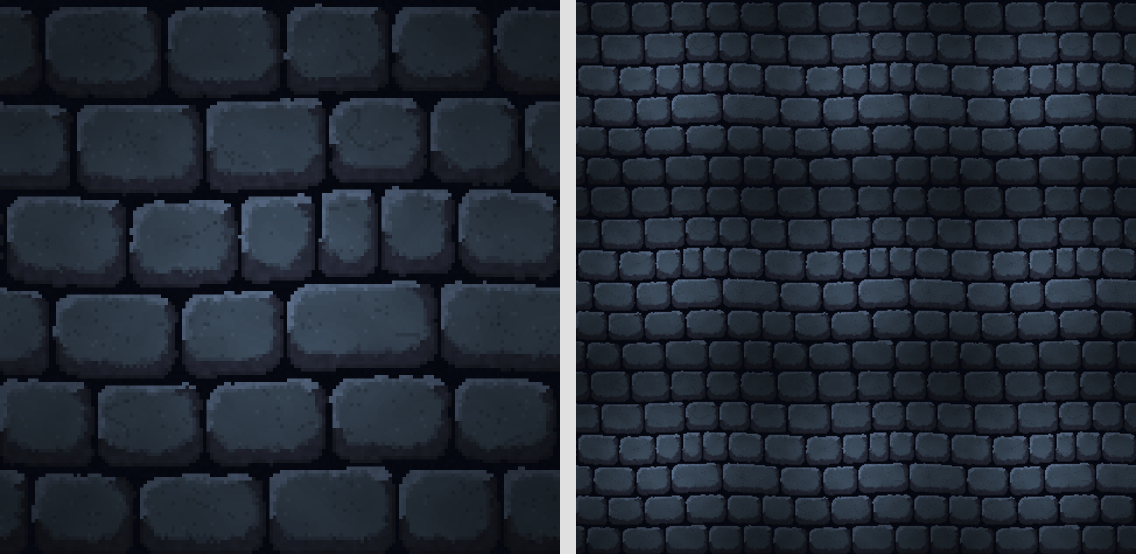
Left, the tile; right, the same tile 3 across and 3 down.
A Shadertoy shader for this texture:

```glsl
// Tiling wall of six courses of rounded, worn blue-grey stones in chunky pixel style.
#define CELLS vec2(160.0, 158.0)
#define COURSES 6
#define GAP vec2(0.0085, 0.0095)
#define BOW 0.012
#define FACE vec3(0.235, 0.295, 0.36)
#define LIGHT vec3(0.345, 0.415, 0.52)
#define SHADE vec3(0.15, 0.165, 0.22)
#define MORTAR vec3(0.022, 0.03, 0.065)
#define EDGE_LIGHT vec2(0.65, 0.60)

const float PI = 3.14159;
const float TAU = 6.28318;

// Per course, from the top: stone count, phase, spacing swing, swing angle
const vec4 LAYOUT[COURSES] = vec4[COURSES](
    vec4(5.0, 0.091, 0.016, -1.10), vec4(5.0, 0.156, 0.030, -0.95),
    vec4(6.0, 0.037, 0.056, -0.56), vec4(4.0, 0.051, 0.046, 1.15),
    vec4(5.0, 0.185, 0.023, -2.42), vec4(5.0, 0.076, 0.034, -2.48));

vec2 hash2(vec2 p) {
    vec3 q = fract(p.xyx * vec3(0.1031, 0.1030, 0.0973));
    q += dot(q, q.yzx + 33.33);
    return fract((q.xx + q.yz) * q.zy);
}

float corner(vec2 cell, vec2 f, vec2 o, vec2 period) {
    float a = TAU * hash2(mod(cell + o, period) + period).x;
    return dot(vec2(cos(a), sin(a)), f - o);
}

// Gradient noise that wraps over the canvas, roughly -1 to 1
float noise(vec2 uv, vec2 period) {
    vec2 p = uv * period, i = floor(p), f = p - i;
    vec2 u = f * f * f * (f * (f * 6.0 - 15.0) + 10.0);
    float low = mix(corner(i, f, vec2(0, 0), period), corner(i, f, vec2(1, 0), period), u.x);
    float high = mix(corner(i, f, vec2(0, 1), period), corner(i, f, vec2(1, 1), period), u.x);
    return 1.4 * mix(low, high, u.y);
}

float roundBox(vec2 p, vec2 halfSize, float radius) {
    radius = min(radius, min(halfSize.x, halfSize.y));
    vec2 q = abs(p) - halfSize + radius;
    return length(max(q, 0.0)) + min(max(q.x, q.y), 0.0) - radius;
}

// Height of a bed joint, measured down from the top
float bedJoint(float k, float x) {
    float t = k / float(COURSES);
    return t + sin(PI * t) * (0.007 + BOW * sin(TAU * x));
}

// Position of an upright joint along its course
float sideJoint(vec4 row, float i) {
    float a = i / row.x;
    return row.y + a + row.z * sin(TAU * a + row.w);
}

vec3 wall(vec2 uv) {
    vec2 cell = mod(floor(uv * CELLS), CELLS);
    uv = (cell + 0.5) / CELLS;
    vec2 grain = hash2(cell + 7.0);

    // Find the course and the stone
    float down = fract(1.0 - uv.y - 0.005);
    int course = 0;
    for (int k = 1; k < COURSES; k++)
        if (down > bedJoint(float(k), uv.x)) course = k;
    vec4 row = LAYOUT[course];
    float along = fract(uv.x - row.y) + row.y;
    float stone = -1.0;
    for (int k = 0; k < 8; k++)
        if (along >= sideJoint(row, float(k))) stone = float(k);
    vec2 id = hash2(vec2(mod(stone + row.x, row.x), course) + 3.0);

    // Stone outline, with its own top height and corner radius
    vec2 lo = vec2(sideJoint(row, stone), bedJoint(float(course), uv.x) + 0.008 * id.x);
    vec2 hi = vec2(sideJoint(row, stone + 1.0), bedJoint(float(course) + 1.0, uv.x));
    vec2 halfSize = 0.5 * (hi - lo - GAP);
    vec2 p = vec2(along, down) - 0.5 * (lo + hi);
    p.y = -p.y;
    float rough = noise(uv, vec2(34.0));
    float fine = noise(uv, vec2(61.0));
    float outline = roundBox(p, halfSize, 0.024 + 0.018 * id.y) + 0.003 * rough;

    // Raised face, set toward the upper left
    float rim = roundBox(p - vec2(-0.002, 0.009), halfSize - vec2(0.011, 0.018), 0.048)
              + 0.007 * rough + 0.004 * fine + 0.006 * (grain.x - 0.5);
    float facing = dot(p / halfSize, vec2(-0.45, 0.8)) + 0.22 * noise(uv, vec2(17.0));

    // Mottled face with pits, chips and short cracks
    float blotch = noise(uv, vec2(13.0, 15.0));
    float clump = smoothstep(-0.1, 0.6, noise(uv, vec2(11.0)));
    vec3 col = FACE * (1.0 + 0.035 * floor(2.5 * blotch + 0.5));
    if (grain.x > 0.99 - 0.07 * clump) col *= 0.84;
    if (grain.y > 0.985) col *= 1.13;
    float crack = abs(noise(uv + 0.37, vec2(10.0, 17.0)));
    if (crack < 0.05 && noise(uv, vec2(7.0)) > 0.28) col *= 0.84;

    // Lit upper rim and shaded lower rim in steps
    if (facing > 0.32) {
        if (rim > -0.005) col = mix(col, LIGHT, 0.35);
        if (rim > 0.001) col = LIGHT * (1.0 + 0.06 * floor(2.0 * fine));
    } else {
        if (rim > -0.005) col = mix(col, SHADE, 0.4);
        if (rim > 0.001) col = SHADE * (1.0 + 0.08 * floor(2.0 * fine + 0.5));
        if (outline > -0.006) col *= 0.8;
    }

    // Light gathers at the middle and fades alike toward all edges
    vec2 glow = mix(EDGE_LIGHT, vec2(1.0), 0.5 - 0.5 * cos(TAU * uv));
    col *= glow.x * glow.y;
    return outline > 0.0 ? MORTAR * (0.9 + 0.2 * grain.y) : col;
}

void mainImage(out vec4 fragColor, in vec2 fragCoord) {
    // Four samples smooth the cell edges
    vec3 sum = vec3(0.0);
    for (int k = 0; k < 4; k++) {
        vec2 offset = 0.5 * vec2(k % 2, k / 2) - 0.25;
        sum += wall((fragCoord + offset) / iResolution.xy);
    }
    fragColor = vec4(0.25 * sum, 1.0);
}
```
